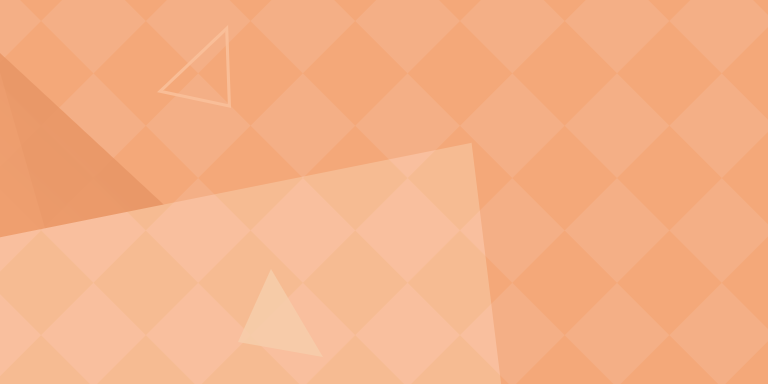
Write a Shadertoy shader that draws this background.

```glsl
// Warm peach backdrop: a faint diamond checker under a tilted pale sheet,
// a folded dark wedge at the left, and one outlined and one filled triangle.
// Every shape is an intersection of half planes, in units of canvas height.

// Signed distance to the line a-b, negative on its left side.
float halfPlane(vec2 p, vec2 a, vec2 b) {
    vec2 dir = normalize(b - a);
    return dot(p - a, vec2(dir.y, -dir.x));
}

// Corners in counterclockwise order, negative inside.
float triangle(vec2 p, vec2 a, vec2 b, vec2 c) {
    return max(halfPlane(p, a, b), max(halfPlane(p, b, c), halfPlane(p, c, a)));
}

// Antialiased coverage of a signed distance.
float cover(float d) {
    return clamp(0.5 - d * iResolution.y, 0.0, 1.0);
}

// Coverage of the light diamonds, in a checker turned by 45 degrees.
float diamonds(vec2 p) {
    const float period = 0.2727;
    vec2 q = (p - vec2(0.107, 0.9453)) / period;
    vec2 wave = 0.5 - abs(mod(vec2(q.x - q.y, q.x + q.y) + 0.5, 2.0) - 1.0);
    vec2 d = -wave * period * 0.7071;
    float across = cover(d.x), along = cover(d.y);
    return mix(1.0 - along, along, across);
}

void mainImage(out vec4 fragColor, in vec2 fragCoord) {
    vec2 p = fragCoord / iResolution.y;
    float checker = diamonds(p);

    // Checkered ground
    vec3 color = mix(vec3(0.955, 0.659, 0.474), vec3(0.957, 0.686, 0.524), checker);

    // Dark wedge, a touch lighter left of its fold
    float wedge = halfPlane(p, vec2(0.4245, 0.469), vec2(0.0, 0.862));
    float fold = halfPlane(p, vec2(0.117, 0.406), vec2(0.013, 0.766));
    vec3 wedgeColor = mix(vec3(0.914, 0.597, 0.409), vec3(0.925, 0.612, 0.425), cover(fold));
    wedgeColor += 0.008 * smoothstep(0.0, 0.3, -wedge) + 0.004 * checker;
    color = mix(color, wedgeColor, cover(wedge));

    // Pale sheet
    vec2 corner = vec2(1.228, 0.628);
    float sheet = max(halfPlane(p, corner, vec2(0.0, 0.382)),
                      halfPlane(p, vec2(1.305, 0.0), corner));
    vec3 sheetColor = mix(vec3(0.966, 0.735, 0.574), vec3(0.976, 0.749, 0.618), checker);
    color = mix(color, sheetColor, cover(sheet));

    // Outlined triangle
    float outline = triangle(p, vec2(0.594, 0.935), vec2(0.409, 0.760), vec2(0.6016, 0.719));
    color = mix(color, vec3(0.980, 0.755, 0.610), 0.85 * cover(abs(outline + 0.004) - 0.004));

    // Filled triangle
    float filled = triangle(p, vec2(0.7057, 0.2995), vec2(0.6198, 0.1094), vec2(0.841, 0.0703));
    color = mix(color, vec3(0.965, 0.810, 0.675), 0.8 * cover(filled));

    fragColor = vec4(color, 1.0);
}
```
